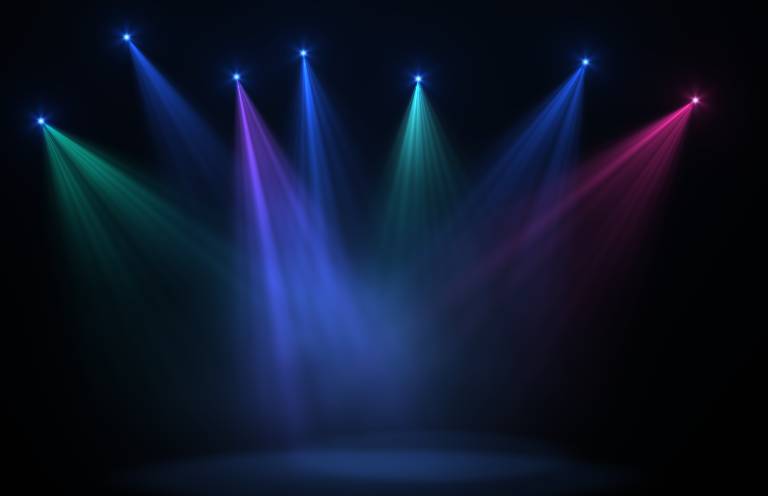
This background is drawn by a WebGL 1 fragment shader. Its source:

```glsl
precision highp float;

// Seven coloured stage spotlights shining through haze onto a dim round floor.
// Each lamp is a glowing point with two soft angular lobes that fade with
// distance; gradient noise adds fine rays and smoke, and light is summed.

uniform vec2 u_resolution;

const float ASPECT = 1.5515;      // scene width in units of its height
const float SIDE_LOBE = 0.65;     // strength of the second lobe
const float RAY_DENSITY = 15.0;
const float RAY_CONTRAST = 0.55;
const float SMOKE_CONTRAST = 0.35;

const vec3 NIGHT = vec3(0.006, 0.009, 0.014);
const vec3 NAVY = vec3(0.010, 0.030, 0.065);
const vec3 HAZE = vec3(0.060, 0.130, 0.220);
const vec3 FLOOR_BLUE = vec3(0.035, 0.070, 0.135);
const vec3 TEAL = vec3(0.04, 0.62, 0.50);
const vec3 DEEP_TEAL = vec3(0.02, 0.36, 0.40);
const vec3 MINT = vec3(0.16, 0.66, 0.66);
const vec3 BLUE = vec3(0.10, 0.30, 0.85);
const vec3 DEEP_BLUE = vec3(0.10, 0.20, 0.52);
const vec3 VIOLET = vec3(0.52, 0.25, 0.86);
const vec3 INDIGO = vec3(0.28, 0.25, 0.84);
const vec3 MAGENTA = vec3(0.82, 0.14, 0.52);
const vec3 PLUM = vec3(0.40, 0.10, 0.32);
const vec3 BLUE_FLARE = vec3(0.06, 0.32, 1.00);
const vec3 PINK_FLARE = vec3(0.85, 0.15, 0.55);

vec2 gradient(vec2 cell) {
  float h = fract(sin(dot(cell, vec2(127.1, 311.7))) * 43758.5);
  return vec2(cos(6.2832 * h), sin(6.2832 * h));
}

// Gradient noise, roughly -0.7 to 0.7
float noise(vec2 p) {
  vec2 i = floor(p), f = fract(p);
  vec2 w = f * f * f * (f * (f * 6.0 - 15.0) + 10.0);
  vec2 e = vec2(1.0, 0.0);
  float low = mix(dot(gradient(i), f),
                  dot(gradient(i + e.xy), f - e.xy), w.x);
  float high = mix(dot(gradient(i + e.yx), f - e.yx),
                   dot(gradient(i + e.xx), f - e.xx), w.x);
  return mix(low, high, w.y);
}

// Soft elliptical glow
float glow(vec2 p, vec2 centre, vec2 radius) {
  vec2 q = (p - centre) / radius;
  return exp(-dot(q, q));
}

// Disc seen in perspective, with a soft rim
float disc(vec2 p, vec2 centre, vec2 radius) {
  return 1.0 - smoothstep(0.72, 1.08, length((p - centre) / radius));
}

float lobe(float angle, float centre, float width) {
  float t = (angle - centre) / width;
  return exp(-t * t);
}

// lobes: main angle and width, side angle and width, in degrees from straight down
vec3 beam(vec2 p, vec2 lamp, vec4 lobes, float reach, vec3 nearColor, vec3 farColor) {
  vec2 d = p - lamp;
  float r = length(d);
  float angle = atan(d.x, -d.y);
  vec4 a = radians(lobes);
  float shape = lobe(angle, a.x, a.y) + SIDE_LOBE * lobe(angle, a.z, a.w);
  float rays = 1.0 + RAY_CONTRAST * noise(vec2(angle * RAY_DENSITY, r + 9.0 * lamp.x));
  float fade = exp(-r / reach) * smoothstep(0.0, 0.02, r);
  return mix(nearColor, farColor, smoothstep(0.05, 0.40, r)) * shape * rays * fade;
}

// Bright lamp point with a halo and a small sparkle
vec3 flare(vec2 p, vec2 lamp, vec3 color) {
  vec2 d = p - lamp;
  float r = length(d);
  float spokes = 0.75 + 0.25 * cos(6.0 * atan(d.x, -d.y));
  vec3 halo = color * (0.9 * exp(-r / 0.013) * spokes + 0.12 * exp(-r / 0.055));
  return halo + vec3(0.6, 0.8, 0.9) * exp(-r * r / 0.00003);
}

vec3 spotlight(vec2 p, vec2 lamp, vec4 lobes, float reach,
               vec3 nearColor, vec3 farColor, vec3 flareColor) {
  return beam(p, lamp, lobes, reach, nearColor, farColor) + flare(p, lamp, flareColor);
}

void main() {
  vec2 p = gl_FragCoord.xy / u_resolution * vec2(ASPECT, 1.0);
  float smoke = 1.0 + SMOKE_CONTRAST * (noise(p * 4.0) + 0.5 * noise(p * 9.0 + 5.0));

  // Dark hall and central haze
  vec3 color = NIGHT * glow(p, vec2(0.75, 0.5), vec2(0.9, 0.8));
  color += NAVY * glow(p, vec2(0.72, 0.92), vec2(0.70, 0.50));
  color += HAZE * smoke * glow(p, vec2(0.69, 0.31), vec2(0.30, 0.26));

  // Floor: wide front disc, rear disc and a bright pool
  color += FLOOR_BLUE * 0.65 * disc(p, vec2(0.756, 0.036), vec2(0.55, 0.062));
  color += FLOOR_BLUE * 0.45 * disc(p, vec2(0.87, 0.080), vec2(0.31, 0.056));
  color += FLOOR_BLUE * glow(p, vec2(0.75, 0.060), vec2(0.24, 0.035));

  // Spotlights, left to right
  vec3 light = spotlight(p, vec2(0.083, 0.756), vec4(50, 11, 24, 13), 0.30, TEAL, DEEP_TEAL, BLUE_FLARE);
  light += spotlight(p, vec2(0.256, 0.925), vec4(36, 8, 22, 8), 0.21, BLUE, DEEP_BLUE, BLUE_FLARE);
  light += spotlight(p, vec2(0.478, 0.845), vec4(10, 8, 25, 6), 0.58, VIOLET, INDIGO, BLUE_FLARE);
  light += spotlight(p, vec2(0.613, 0.893), vec4(5, 9, 10, 19), 0.24, BLUE, DEEP_BLUE, BLUE_FLARE);
  light += spotlight(p, vec2(0.845, 0.841), vec4(-8, 10, 7, 16), 0.22, MINT, DEEP_TEAL, BLUE_FLARE);
  light += spotlight(p, vec2(1.183, 0.875), vec4(-35, 10, -15, 9), 0.30, BLUE, DEEP_BLUE, BLUE_FLARE);
  light += spotlight(p, vec2(1.405, 0.798), vec4(-52, 9, -32, 12), 0.33, MAGENTA, PLUM, PINK_FLARE);
  color += light * smoke * smoothstep(-0.05, 0.35, p.y);

  gl_FragColor = vec4(color, 1.0);
}
```
